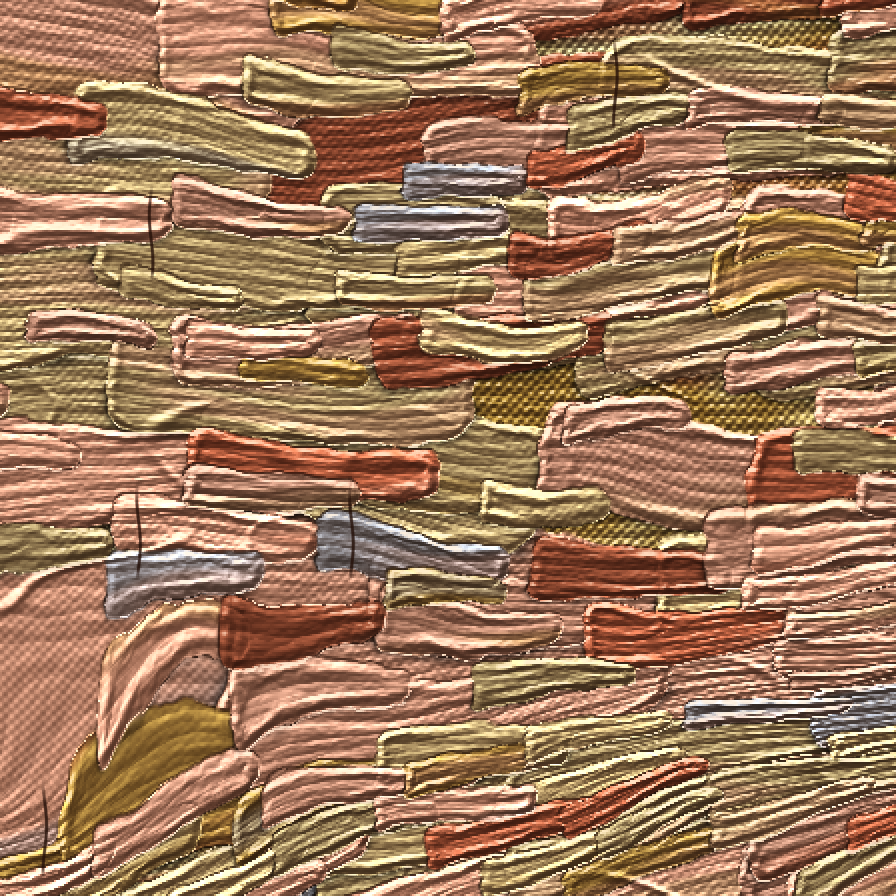
This texture is drawn by a WebGL 2 fragment shader. Its source:

```glsl
#version 300 es
precision highp float;
uniform vec2 u_resolution;
out vec4 outColor;

struct Paint { vec3 colour; float height; vec2 grain; float seed; };

float hash(vec2 p) {
  vec3 q = fract(p.xyx * vec3(0.1031, 0.1030, 0.0973));
  q += dot(q, q.yzx + 33.33);
  return fract((q.x + q.y) * q.z);
}

vec2 hash2(vec2 p) { return vec2(hash(p), hash(p + 41.7)); }

float square(float x) { return x * x; }

// Distance to the nearest scattered point among four cells
float cells(vec2 p) {
  vec2 id = floor(p - 0.5);
  float nearest = 1.0;
  for (int k = 0; k < 4; k++) {
    vec2 c = id + vec2(k & 1, k >> 1);
    vec2 away = c + 0.15 + 0.7 * hash2(c) - p;
    nearest = min(nearest, dot(away, away));
  }
  return sqrt(nearest);
}

// Layered, rotated sines, roughly -1 to 1
float waves(vec2 p) {
  float sum = 0.0, amp = 0.55;
  for (int i = 0; i < 3; i++) {
    sum += amp * sin(p.x + 1.4 * sin(p.y));
    p = mat2(1.6, 1.2, -1.2, 1.6) * p + 2.3;
    amp *= 0.55;
  }
  return sum;
}

float roundedBox(vec2 p, vec2 halfSize, float radius) {
  vec2 q = abs(p) - halfSize + radius;
  return length(max(q, 0.0)) + min(max(q.x, q.y), 0.0) - radius;
}

vec3 pigment(float pick) {
  vec3 flesh = vec3(0.66, 0.46, 0.37), olive = vec3(0.58, 0.48, 0.32);
  vec3 rust = vec3(0.52, 0.26, 0.17), ochre = vec3(0.50, 0.37, 0.17);
  vec3 slate = vec3(0.46, 0.43, 0.43);
  return pick < 0.43 ? flesh : pick < 0.75 ? olive : pick < 0.87 ? rust
       : pick < 0.94 ? ochre : slate;
}

// Bare woven ground
Paint ground(vec2 p) {
  vec2 thread = sin(p * 530.0 + 2.0 * sin(p.yx * 25.0));
  vec3 colour = mix(vec3(0.48, 0.35, 0.14), vec3(0.62, 0.55, 0.38), smoothstep(-0.2, 0.5, waves(p * 9.0)));
  return Paint(colour, 0.0013 * thread.x * thread.y, p, 0.5);
}

// One ragged daub with a raised rim and a shadow below it
void addStroke(inout Paint paint, vec2 offset, vec2 halfSize, float angle, float seed) {
  vec2 q = offset + angle * vec2(offset.y, -offset.x);
  float along = clamp(q.x / halfSize.x, -1.1, 1.1);
  q.y += halfSize.y * 0.25 * sin(along * 2.2 + seed * 20.0);
  float d = roundedBox(q, vec2(halfSize.x, halfSize.y * (1.0 - 0.25 * along)), halfSize.y * 0.6);
  if (d > 0.5 * halfSize.y) return;
  d += 0.11 * halfSize.y * waves(q * vec2(22.0, 45.0) + seed * 50.0);
  d += 0.0025 * waves(q * vec2(90.0, 150.0) + seed * 30.0);

  float below = smoothstep(-0.2, 0.5, -q.y / halfSize.y);
  paint.colour *= 1.0 - 0.75 * below * exp(-max(d, 0.0) * 12.0 / halfSize.y);
  float cover = 1.0 - smoothstep(-0.002, 0.002, d);
  float rim = exp(-square((d + 0.009) / 0.006)) * (0.5 + 0.5 * sin(q.x * 24.0 + seed * 40.0));
  float body = 0.004 * smoothstep(0.0, 0.012, -d) + 0.007 * rim;
  paint.height = mix(paint.height, paint.height * 0.35 + body, cover);
  paint.colour = mix(paint.colour, pigment(seed) * (0.88 + 0.28 * fract(seed * 37.0)), cover);
  if (cover > 0.5) { paint.grain = q; paint.seed = seed; }
}

// Scattered strokes from broad to small, later ones sparser
Paint paintAt(vec2 p) {
  Paint paint = ground(p);
  float slant = 1.0 - smoothstep(0.05, 0.42, p.y);
  vec2 flow = p + vec2(0.02, 0.035) * vec2(waves(p.yx * 4.0), waves(p * vec2(3.5, 4.0) + 5.0));
  flow.y -= 0.4 * slant * (p.x - 0.55);
  vec2 size = vec2(0.55, 0.2);
  for (int layer = 0; layer < 4; layer++) {
    float level = float(layer);
    vec2 spot = flow / size + 3.7 * level + 20.0;
    for (int k = 0; k < 4; k++) {
      float row = floor(spot.y - 0.5) + float(k >> 1);
      vec2 local = vec2(spot.x + hash(vec2(row, level)), spot.y);
      vec2 key = vec2(floor(local.x - 0.5) + float(k & 1), row);
      vec2 tag = key + 31.0 * level;
      vec2 offset = (local - key - 0.3 - 0.4 * hash2(tag)) * size;
      float bare = 0.04 + 0.18 * level + 0.35 * (1.0 - smoothstep(0.0, 0.2, flow.x - offset.x));
      if (hash(tag + 7.3) < bare) continue;
      vec2 halfSize = size * (vec2(0.46, 0.36) + vec2(0.24, 0.14) * hash(tag + 3.1));
      addStroke(paint, offset, halfSize, 0.14 * (hash(tag + 9.9) - 0.5), hash(tag + 5.7));
    }
    size *= vec2(0.64, 0.62);
  }
  // Bristle grooves, crumbs and folded ridges
  paint.height -= 0.005 * cells(paint.grain * vec2(8.0, 75.0) + paint.seed * 90.0);
  paint.height -= 0.0014 * cells(paint.grain * vec2(55.0, 170.0) + paint.seed * 50.0);
  float fold = exp(-square(waves(p.yx * vec2(9.0, 5.0) + 1.7) / 0.055));
  paint.height += 0.007 * fold * smoothstep(0.0, 0.35, waves(p * 7.0 + 8.0));
  return paint;
}

// Short, upright hairline cracks
float crack(vec2 p) {
  vec2 grid = vec2(4.0, 6.0), id = floor(p * grid), f = fract(p * grid);
  float x = (f.x - 0.2 - 0.6 * hash(id)) / grid.x + 0.002 * sin(p.y * 60.0);
  float span = smoothstep(0.1, 0.2, f.y) * (1.0 - smoothstep(0.6, 0.8, f.y));
  return step(0.82, hash(id + 2.9)) * span * (1.0 - smoothstep(0.0008, 0.0026, abs(x)));
}

void main() {
  vec2 p = gl_FragCoord.xy / u_resolution.y;
  Paint paint = paintAt(p);
  vec2 slope = vec2(dFdx(paint.height), dFdy(paint.height)) * u_resolution.y;
  float facing = dot(slope, vec2(0.35, -0.94));
  float tone = facing / sqrt(1.0 + facing * facing);

  // Partly mixed pigment streaks
  float streak = smoothstep(0.05, 0.6, waves(paint.grain.yx * vec2(38.0, 6.0) + paint.seed * 30.0));
  vec3 colour = mix(paint.colour, pigment(fract(paint.seed * 13.7)), 0.45 * streak);

  // Light from above, warm darks and wet glints
  colour *= pow(vec3(exp(tone * 1.05)), vec3(0.9, 1.05, 1.15));
  float glint = smoothstep(0.42, 0.8, tone) * (1.0 - smoothstep(0.25, 0.75, cells(p * vec2(45.0, 90.0))));
  colour = mix(colour, vec3(1.0, 0.92, 0.82), 0.8 * glint);
  colour = mix(colour, vec3(0.14, 0.06, 0.03), 0.8 * crack(p));
  outColor = vec4(clamp(colour, 0.0, 1.0), 1.0);
}
```
